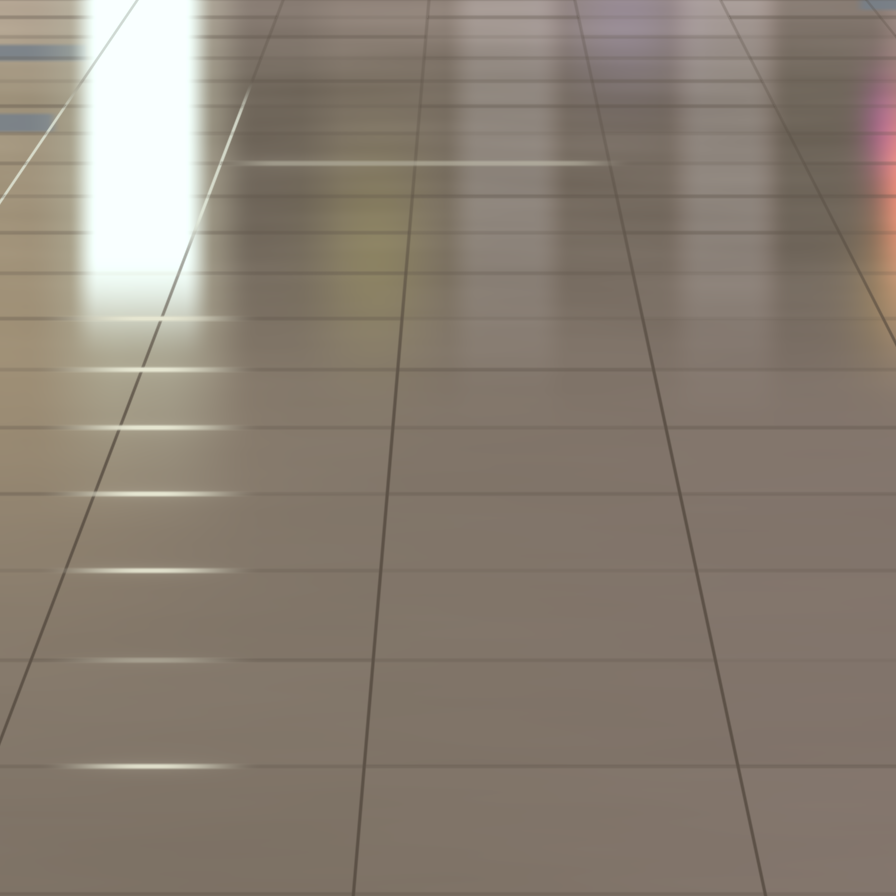
Reproduce this texture procedurally as a Shadertoy shader.

```glsl
// Polished beige floor tiles in perspective, with blurred reflections and glinting seams.
#define VANISH vec2(0.525, 1.547)
#define COLUMN_STEP 0.2975
#define COLUMN_SHIFT 0.0845
#define ROW_STEP 0.0658
#define ROW_SHIFT 0.7131
#define SEAM_WIDTH 0.0019
#define TILE_VARIATION 0.014
#define RIPPLE 0.018
#define TILE_COLOR vec3(0.510, 0.465, 0.415)
#define SHADE_COLOR vec3(0.425, 0.390, 0.345)
#define LIGHT_COLOR vec3(0.940, 0.995, 0.980)

float hash(vec2 p) {
    return fract(sin(dot(p, vec2(127.1, 311.7))) * 43758.55);
}

// Soft interval from a to b
float band(float x, float a, float b, float soft) {
    return smoothstep(a - soft, a + soft, x) * (1.0 - smoothstep(b - soft, b + soft, x));
}

// Soft elliptical spot
float spot(vec2 p, vec2 center, vec2 radius) {
    vec2 q = (p - center) / radius;
    return exp(-dot(q, q));
}

// Antialiased seam with a soft shoulder
float seam(float dist, float width, float pixel) {
    return 1.0 - smoothstep(0.3 * width, width + pixel, dist);
}

// Layered sines, stretched across the floor
float ripples(vec2 p) {
    float sum = 0.0, gain = 0.5, freq = 55.0;
    for (int i = 0; i < 4; i++) {
        sum += gain * sin(p.y * freq + 2.0 * sin(p.x * 9.0 + float(i) * 2.3));
        freq *= 1.9;
        gain *= 0.65;
    }
    return sum;
}

// Blurred upright shapes mirrored in the far part of the floor
vec3 reflections(vec3 color, vec2 p) {
    float far = smoothstep(0.50, 0.80, p.y);
    float shade = band(p.x, 0.255, 0.36, 0.025) * 0.85
                + band(p.x, 0.36, 0.475, 0.02) * 0.45
                + band(p.x, 0.477, 0.515, 0.02) * 0.5
                + band(p.x, 0.62, 0.755, 0.02) * 0.6
                + band(p.x, 0.865, 0.99, 0.02) * 0.95;
    float pale = band(p.x, 0.515, 0.615, 0.02) + band(p.x, 0.765, 0.855, 0.02);
    color = mix(color, SHADE_COLOR, shade * far);
    color = mix(color, vec3(0.57, 0.54, 0.51), 0.75 * pale * far);
    color += vec3(0.10, 0.09, 0.10) * smoothstep(0.89, 1.0, p.y);

    // Coloured glows
    color += vec3(0.07, 0.075, 0.0) * spot(p, vec2(0.42, 0.72), vec2(0.065, 0.12));
    color += vec3(0.05, 0.05, 0.12) * spot(p, vec2(0.70, 0.98), vec2(0.07, 0.09));
    color += vec3(0.42, 0.10, 0.04) * spot(p, vec2(1.015, 0.79), vec2(0.035, 0.10));
    color += vec3(0.12, 0.0, 0.16) * spot(p, vec2(0.985, 0.86), vec2(0.025, 0.06));
    color += vec3(0.12, 0.09, 0.01) * spot(p, vec2(1.0, 0.67), vec2(0.05, 0.08));
    return color;
}

void mainImage(out vec4 fragColor, in vec2 fragCoord) {
    vec2 p = fragCoord / iResolution.xy;
    float pixel = 1.0 / min(iResolution.x, iResolution.y);

    // Perspective tile grid
    float depth = VANISH.y - p.y;
    vec2 grid = vec2(((p.x - VANISH.x) / depth + COLUMN_SHIFT) / COLUMN_STEP,
                     (1.0 / depth - ROW_SHIFT) / ROW_STEP);
    vec2 line = floor(grid + 0.5);
    vec2 dist = abs(grid - line) * vec2(COLUMN_STEP * depth, ROW_STEP * depth * depth);

    // Tile body, warmer on the left
    vec3 color = TILE_COLOR + vec3(0.0, -0.007, 0.007) * smoothstep(0.3, 1.0, p.x);
    color += vec3(0.10, 0.085, 0.04) * spot(p, vec2(0.0, 0.60), vec2(0.22, 0.25));
    color += vec3(0.10, 0.10, 0.07) * spot(p, vec2(0.0, 0.95), vec2(0.12, 0.25));
    color -= 0.02 * spot(p, vec2(0.3, 0.0), vec2(0.5, 0.15));
    color = reflections(color, p);
    color += TILE_VARIATION * (hash(floor(grid)) - 0.5);
    color += RIPPLE * ripples(p) * mix(0.15, 1.0, smoothstep(0.5, 0.9, p.y));

    // Blue stripes at the far left
    float stripes = band(p.y, 0.932, 0.950, 0.003) * band(p.x, -1.0, 0.097, 0.004)
                  + band(p.y, 0.853, 0.873, 0.003) * band(p.x, -1.0, 0.060, 0.008);
    stripes += band(p.y, 0.989, 2.0, 0.003) * band(p.x, 0.96, 2.0, 0.008);
    color = mix(color, vec3(0.46, 0.50, 0.54), 0.85 * stripes);

    // Bright window reflection: core and halo
    float core = band(p.x, 0.093, 0.222, 0.017) * smoothstep(0.59, 0.72, p.y);
    float halo = band(p.x, 0.08, 0.235, 0.055) * smoothstep(0.36, 0.76, p.y);
    color = mix(color, vec3(0.80, 0.83, 0.74), 0.62 * halo);
    color = mix(color, LIGHT_COLOR * 1.04, core);

    // Column seams, dark near and glinting far left
    float columnSeam = seam(dist.x, SEAM_WIDTH, pixel);
    float farGlint = step(line.x, -0.5) * band(p.y, 0.74, 0.89, 0.025);
    float columnFade = mix(0.75, 0.25, smoothstep(0.5, 0.9, p.y));
    color = mix(color, vec3(0.31, 0.27, 0.23), columnSeam * columnFade * (1.0 - farGlint));
    color = mix(color, vec3(0.90, 0.93, 0.87), columnSeam * farGlint * 0.8);

    // Row seams, faint and uneven, lit below the window reflection
    float rowSeam = seam(dist.y, SEAM_WIDTH * 1.2, pixel);
    float wear = hash(vec2(floor(grid.x), line.y) + 7.0);
    color = mix(color, vec3(0.36, 0.32, 0.28), rowSeam * (0.10 + 0.28 * wear) * (1.0 - core));
    float rowPower = 0.85 - 0.5 * exp(-2.0 * (line.y - 1.0) * (line.y - 1.0));
    float nearGlint = band(p.x, 0.10, 0.235, 0.06) * band(p.y, 0.10, 0.68, 0.03) * rowPower;
    nearGlint += 0.35 * band(p.x, 0.27, 0.67, 0.04) * band(p.y, 0.80, 0.83, 0.01);
    float glintLine = seam(dist.y, SEAM_WIDTH * 1.7, pixel) + 0.22 * exp(-dist.y / 0.006);
    color = mix(color, vec3(0.90, 0.90, 0.82), min(glintLine * nearGlint, 1.0));

    fragColor = vec4(clamp(color, 0.0, 1.0), 1.0);
}
```
